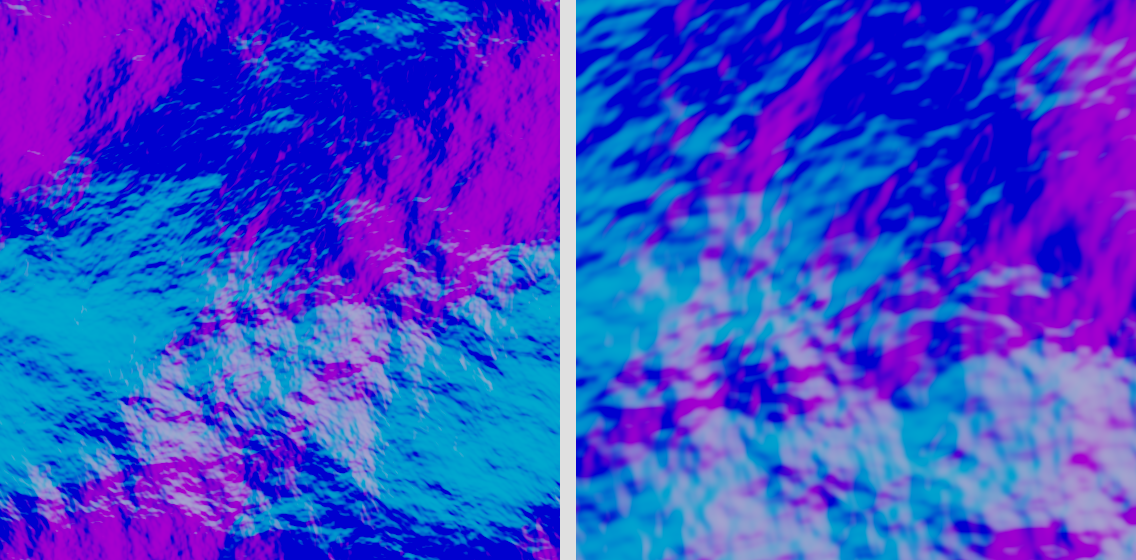
Left, the full canvas; right, a detail of the centre.
Give the GLSL for this texture map, as a three.js fragment shader.

```glsl
varying vec2 vUv;

const float TAU = 6.2831853;
const float BLUE_LEVEL = 0.81;        // constant third channel
const float SLOPE_LEVEL = 0.68;       // brightest red and green
const float SOFTNESS = 0.33;          // how slowly a slope saturates
const float SWELL_STRENGTH = 0.95;    // slope of the broad waves
const float SWELL_CONTRAST = 0.5;     // calmer middle, stronger sides
const float UPWARD_BIAS = 0.1;
const float GRAIN_STRENGTH = 0.36;    // slope of the fine relief
const float GRAIN_GAIN = 0.47;
const float BASE_CELLS = 6.0;
const int OCTAVES = 5;
const float LEAN = 0.07;              // bends the grain off vertical
const float SAMPLE_STEP = 0.002;

float hash(vec2 p) {
  vec3 q = fract(vec3(p.xyx) * 0.1031);
  q += dot(q, q.yzx + 33.33);
  return fract((q.x + q.y) * q.z);
}

// Dot product of a random unit gradient with the offset from its lattice point
float cornerValue(vec2 cell, vec2 offset, float period) {
  float angle = TAU * hash(mod(cell, period) + period * 1.37);
  return dot(vec2(cos(angle), sin(angle)), offset);
}

// Gradient noise that repeats after a whole number of cells
float periodicNoise(vec2 p, float period) {
  vec2 cell = floor(p);
  vec2 f = p - cell;
  vec2 w = f * f * f * (f * (f * 6.0 - 15.0) + 10.0);
  vec2 e = vec2(1.0, 0.0);
  float low = mix(cornerValue(cell, f, period),
                  cornerValue(cell + e, f - e, period), w.x);
  float high = mix(cornerValue(cell + e.yx, f - e.yx, period),
                   cornerValue(cell + 1.0, f - 1.0, period), w.x);
  return mix(low, high, w.y);
}

// Fine relief on a gently bent domain
float reliefHeight(vec2 uv) {
  vec2 p = uv;
  p.x -= LEAN * sin(TAU * (uv.y - 0.7));
  p.y += 0.03 * sin(TAU * (uv.x + 0.1));
  p += 0.012 * vec2(periodicNoise(uv * 9.0, 9.0),
                    periodicNoise(uv * 11.0, 11.0));
  float cells = BASE_CELLS;
  float weight = GRAIN_STRENGTH / BASE_CELLS;
  float height = 0.0;
  for (int i = 0; i < OCTAVES; i++) {
    height += weight * periodicNoise(p * cells + 0.37 * float(i), cells);
    cells *= 2.0;
    weight *= GRAIN_GAIN;
  }
  return height;
}

// Broad slopes: a diagonal band across, a wavering band upward
vec2 swellSlope(vec2 uv) {
  float envelope = 1.0 - SWELL_CONTRAST * cos(TAU * (uv.x - 0.53));
  float across = cos(TAU * (uv.x - uv.y - 0.2));
  float upward = sin(TAU * (uv.y - 0.07 - 0.09 * sin(TAU * uv.x)));
  return SWELL_STRENGTH * envelope * vec2(across, upward)
       + vec2(0.0, UPWARD_BIAS);
}

void main() {
  // Slope of the fine relief by central differences
  vec2 dx = vec2(SAMPLE_STEP * 0.5, 0.0);
  vec2 dy = dx.yx;
  vec2 grain = vec2(reliefHeight(vUv + dx) - reliefHeight(vUv - dx),
                    reliefHeight(vUv + dy) - reliefHeight(vUv - dy)) / SAMPLE_STEP;

  // Only positive slopes show, with soft saturation
  vec2 slope = max(swellSlope(vUv) + grain, 0.0);
  vec2 tint = SLOPE_LEVEL * slope / sqrt(slope * slope + SOFTNESS);
  gl_FragColor = vec4(tint, BLUE_LEVEL, 1.0);
}
```
